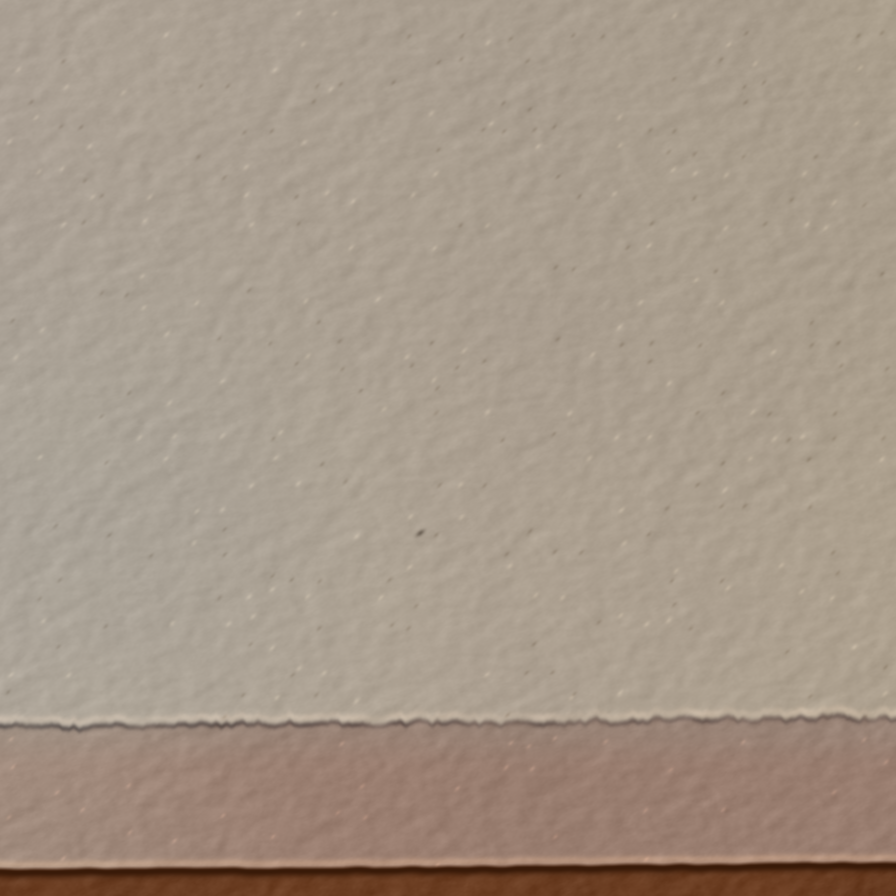
This texture is drawn by a WebGL 1 fragment shader. Its source:

```glsl
precision highp float;
// Grainy plaster wall above a rough-edged pinkish ledge and a dark brown strip.
uniform vec2 u_resolution;

float hash(vec2 p) {
  vec3 q = fract(vec3(p.xyx) * 0.1031);
  q += dot(q, q.yzx + 33.33);
  return fract((q.x + q.y) * q.z);
}

float noise(vec2 p) {
  vec2 i = floor(p), f = fract(p);
  f = f * f * (3.0 - 2.0 * f);
  return mix(mix(hash(i), hash(i + vec2(1.0, 0.0)), f.x),
             mix(hash(i + vec2(0.0, 1.0)), hash(i + 1.0), f.x), f.y);
}

float fbm(vec2 p) {
  float sum = 0.0, amp = 0.5;
  for (int i = 0; i < 4; i++) {
    sum += amp * noise(p);
    p = mat2(1.6, 1.2, -1.2, 1.6) * p + 17.3;
    amp *= 0.55;
  }
  return sum;
}

// Soft line of the given half width around distance d
float line(float d, float width) {
  return exp(-d * d / (width * width));
}

// Slanted bumps lit from the upper left
float relief(vec2 p) {
  vec2 q = vec2(p.x + p.y * 0.5, p.y - p.x * 0.5);
  return fbm(q * vec2(42.0, 64.0)) - fbm(q * vec2(42.0, 64.0) + vec2(-0.25, 0.5));
}

// Sparse short flecks, one chance per cell
float flecks(vec2 p, float cells, float seed) {
  vec2 g = p * cells, id = floor(g);
  vec2 c = 0.3 + 0.4 * vec2(hash(id + seed), hash(id + seed + 41.0));
  vec2 d = fract(g) - c;
  d = vec2(d.x + d.y, d.y - d.x) * 0.707;
  float present = step(0.86, hash(id + seed + 83.0));
  return present * exp(-dot(d * vec2(7.0, 13.0), d * vec2(7.0, 13.0)));
}

void main() {
  vec2 uv = gl_FragCoord.xy / u_resolution;
  float px = 1.0 / u_resolution.y;
  float bumps = relief(uv);
  float cloud = fbm(uv * 5.0 + 3.0) - 0.47;

  // Wall: grey at the lower left, tan towards the right
  vec3 wall = mix(vec3(0.667, 0.625, 0.578), vec3(0.660, 0.612, 0.545), uv.x);
  wall += vec3(-0.008, 0.008, 0.012) * (1.0 - smoothstep(0.0, 0.5, length(uv - vec2(0.08, 0.4))));
  wall += vec3(0.015, 0.012, 0.010) * (1.0 - smoothstep(0.2, 0.8, uv.y));
  wall += vec3(0.02, 0.022, 0.012) * cloud;
  wall += 0.075 * bumps;
  wall += vec3(0.07, 0.065, 0.055) * flecks(uv, 34.0, 5.0);
  wall -= vec3(0.06, 0.065, 0.07) * flecks(uv, 38.0, 19.0);

  // Single dark speck in the wall
  vec2 s = uv - vec2(0.469, 0.405);
  s = vec2(s.x * 0.8 + s.y * 0.6, s.y * 0.8 - s.x * 0.6) / vec2(0.0055, 0.0028);
  wall -= vec3(0.25, 0.25, 0.24) * exp(-dot(s, s));

  // Ledge: pinkest in the middle, paler at the left
  vec3 ledge = mix(vec3(0.625, 0.540, 0.485), vec3(0.598, 0.490, 0.435), smoothstep(0.0, 0.4, uv.x));
  ledge += vec3(0.0, 0.022, 0.025) * smoothstep(0.14, 0.19, uv.y);
  ledge += vec3(0.04, 0.03, 0.03) * cloud + 0.085 * bumps;
  ledge += vec3(0.08, 0.06, 0.05) * flecks(uv, 38.0, 57.0);

  // Rough rim between wall and ledge
  float rough = (noise(vec2(uv.x * 75.0, 2.0)) - 0.5) * 0.006
              + (noise(vec2(uv.x * 170.0, 9.0)) - 0.5) * 0.003;
  float rim = uv.y - (0.189 + 0.012 * uv.x) - rough;
  vec3 col = mix(ledge, wall, smoothstep(-0.003 - px, 0.003 + px, rim));
  float wear = 0.55 + 0.6 * noise(vec2(uv.x * 38.0, 6.0));
  col += vec3(0.085, 0.07, 0.06) * wear * line(rim - 0.006, 0.0045);
  col -= vec3(0.19, 0.17, 0.145) * wear * mix(1.15, 0.7, uv.x) * line(rim + 0.002, 0.0035);

  // Lower edge: pale lip, dark shadow, then brown
  float low = uv.y - (0.0305 + 0.003 * uv.x + 0.005 * uv.x * uv.x)
            - (noise(vec2(uv.x * 50.0, 31.0)) - 0.5) * 0.0016;
  col += vec3(0.11, 0.085, 0.055) * line(low - 0.005, 0.0045);
  vec3 brown = vec3(0.41, 0.235, 0.13) + 0.09 * bumps + vec3(0.08, 0.05, 0.03) * cloud;
  brown = mix(brown, vec3(0.22, 0.10, 0.03), line(low + 0.004, 0.006));
  col = mix(brown, col, smoothstep(-0.0018 - px, 0.0018 + px, low));

  gl_FragColor = vec4(clamp(col, 0.0, 1.0), 1.0);
}
```
